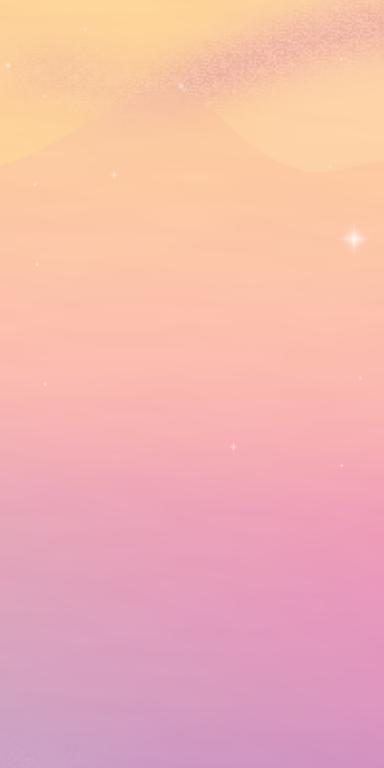
Write a Shadertoy shader that draws this background.

```glsl
#define GLOW_YELLOW vec3(0.995, 0.835, 0.60)
#define CREAM vec3(0.995, 0.835, 0.665)
#define BLUSH vec3(0.945, 0.715, 0.655)
#define HAZE vec3(0.84, 0.70, 0.80)
#define STAR_COLOR vec3(1.0, 0.95, 0.91)
#define TILT 0.06
#define GRAIN_CELLS 200.0
#define GRAIN_AMOUNT 0.075
#define STREAK_AMOUNT 0.012

const int STOPS = 9;
const int STARS = 14;

float hash(vec2 p) {
    return fract(sin(dot(p, vec2(127.1, 311.7))) * 43758.5453);
}

float noise(vec2 p) {
    vec2 i = floor(p), f = fract(p);
    f = f * f * (3.0 - 2.0 * f);
    return mix(mix(hash(i), hash(i + vec2(1, 0)), f.x),
               mix(hash(i + vec2(0, 1)), hash(i + vec2(1, 1)), f.x), f.y);
}

float bell(float x, float width) {
    return exp(-x * x / (width * width));
}

// Vertical gradient: colour and depth below the top edge
vec3 skyGradient(float depth) {
    vec4 stops[STOPS] = vec4[STOPS](
        vec4(0.990, 0.810, 0.620, 0.00),
        vec4(0.990, 0.795, 0.632, 0.20),
        vec4(0.990, 0.772, 0.665, 0.35),
        vec4(0.985, 0.735, 0.688, 0.48),
        vec4(0.965, 0.690, 0.705, 0.57),
        vec4(0.930, 0.642, 0.722, 0.66),
        vec4(0.895, 0.618, 0.735, 0.77),
        vec4(0.850, 0.613, 0.750, 0.91),
        vec4(0.805, 0.590, 0.765, 1.00));
    vec3 color = stops[0].rgb;
    for (int i = 1; i < STOPS; i++) {
        float blend = clamp((depth - stops[i - 1].w) / (stops[i].w - stops[i - 1].w), 0.0, 1.0);
        color = mix(color, stops[i].rgb, blend);
    }
    return color;
}

float hillHeight(float x) {
    float side = x < 0.44 ? 0.31 : 0.215;
    return 0.77 + 0.113 * bell(x - 0.44, side) + 0.019 * smoothstep(0.80, 1.0, x);
}

// Four-pointed sparkle with a soft core
float sparkle(vec2 offset, float radius) {
    vec2 d = abs(offset) / radius;
    float rays = smoothstep(1.15, 0.30, sqrt(d.x) + sqrt(d.y));
    return 0.65 * rays + 0.45 * exp(-9.0 * dot(d, d));
}

void mainImage(out vec4 fragColor, in vec2 fragCoord) {
    vec2 uv = fragCoord / iResolution.xy;
    vec2 aspect = vec2(1.0, iResolution.y / iResolution.x);
    vec2 p = uv * aspect;
    float depth = 1.0 - uv.y;

    // Tilted gradient, pinker towards the lower right
    float lower = smoothstep(0.45, 0.75, depth);
    vec3 color = skyGradient(depth + TILT * (0.5 - uv.x) * lower * (1.0 - uv.x * 0.3));
    color += vec3(0.025, -0.055, 0.0) * (uv.x - 0.5) * lower;

    // Pale sky above the hill
    float edge = 1.5 / iResolution.y;
    float above = smoothstep(-edge, edge, uv.y - hillHeight(uv.x));
    vec3 pale = mix(GLOW_YELLOW, CREAM, smoothstep(0.35, 0.85, uv.x));
    color = mix(color, pale, above * 0.75);
    color = mix(color, GLOW_YELLOW, 0.7 * bell(uv.x - 0.42, 0.42) * bell(depth, 0.055));

    // Grainy blush sweeping down from the upper right
    float bandCenter = mix(0.855, 0.967, smoothstep(0.15, 1.05, uv.x));
    float band = bell(uv.y - bandCenter, 0.044) * smoothstep(0.12, 0.58, uv.x);
    float leftBlush = 0.4 * bell(uv.x - 0.15, 0.17) * bell(uv.y - 0.905, 0.045);
    float blush = clamp(band + leftBlush, 0.0, 1.0);
    float grain = noise(p * GRAIN_CELLS) - 0.5;
    color = mix(color, BLUSH, blush * mix(0.72, 0.88, above));
    color += grain * GRAIN_AMOUNT * blush * mix(0.35, 1.0, above);

    // Haze in the lower left corner and faint brushed streaks
    float corner = exp(-14.0 * dot(uv, uv * vec2(1.0, 18.0)));
    color = mix(color, HAZE, corner * (0.35 + 0.3 * grain));
    float streaks = noise(p * vec2(4.0, 28.0) + uv.x * 2.0) + 0.5 * noise(p * vec2(9.0, 60.0)) - 0.75;
    color += STREAK_AMOUNT * streaks * vec3(0.4, 1.0, 0.8);

    // Sparkles: position and radius
    vec3 stars[STARS] = vec3[STARS](
        vec3(0.922, 0.689, 0.062), vec3(0.021, 0.915, 0.018),
        vec3(0.472, 0.888, 0.018), vec3(0.297, 0.772, 0.018),
        vec3(0.608, 0.418, 0.018), vec3(0.222, 0.962, 0.010),
        vec3(0.117, 0.875, 0.011), vec3(0.888, 0.923, 0.011),
        vec3(0.859, 0.783, 0.010), vec3(0.091, 0.760, 0.011),
        vec3(0.097, 0.656, 0.011), vec3(0.118, 0.500, 0.011),
        vec3(0.938, 0.508, 0.011), vec3(0.890, 0.394, 0.011));
    for (int i = 0; i < STARS; i++) {
        float strength = mix(0.5, 0.9, smoothstep(0.008, 0.03, stars[i].z));
        float light = sparkle((uv - stars[i].xy) * aspect, stars[i].z);
        color = mix(color, STAR_COLOR, clamp(light * strength, 0.0, 1.0));
    }

    fragColor = vec4(clamp(color, 0.0, 1.0), 1.0);
}
```
